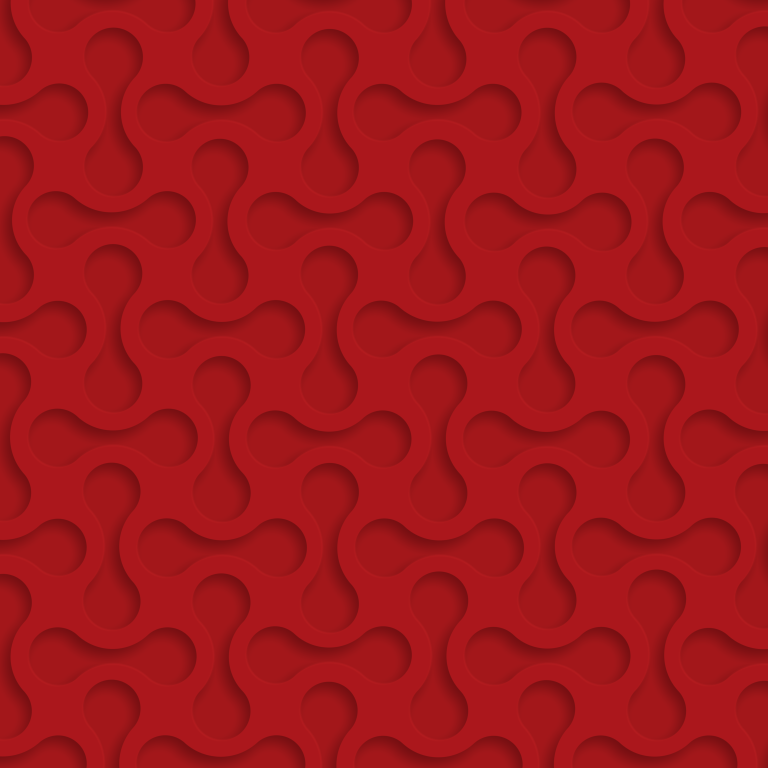
A Shadertoy shader for this pattern:

```glsl
// Red interlocking dumbbell cutouts, alternating across and upright, with soft inset shadows.
#define PITCH 0.1415              // cell size as a share of the canvas height
#define LOBE_OFFSET 0.505         // lobe centre from cell centre, in cells
#define LOBE_RADIUS 0.267
#define NECK_HALF 0.069           // half width of the waist
#define JITTER 0.022              // variation between repeats
#define SHADOW_SHIFT vec2(0.055, 0.062)
#define SHADOW_BLUR 0.115
#define RIM_WIDTH 0.013
#define GROUND_COLOR vec3(0.670, 0.092, 0.108)
#define FLOOR_COLOR vec3(0.641, 0.092, 0.103)
#define SHADOW_COLOR vec3(0.450, 0.056, 0.066)
#define RIM_COLOR vec3(0.725, 0.115, 0.130)

float hash(vec2 p) {
    return fract(sin(dot(p, vec2(127.1, 311.7))) * 43758.5453);
}

// Two round lobes joined by concave arcs tangent to both
float dumbbell(vec2 p, float offset, float radius) {
    p = abs(p);
    float arc = (offset * offset + NECK_HALF * NECK_HALF - radius * radius)
              / (2.0 * (radius - NECK_HALF));
    float arcY = NECK_HALF + arc;
    if (p.x / offset + p.y / arcY < 1.0) return arc - length(p - vec2(0.0, arcY));
    return length(p - vec2(offset, 0.0)) - radius;
}

// Distance to the nearest cutout; odd cells stand upright
float cutouts(vec2 q) {
    vec2 base = floor(q + 0.5);
    float nearest = 1e3;
    for (int y = -1; y <= 1; y++)
    for (int x = -1; x <= 1; x++) {
        vec2 cell = base + vec2(x, y);
        vec3 vary = vec3(hash(cell), hash(cell + 17.3), hash(cell + 41.9)) - 0.5;
        vec2 p = q - cell - vary.xy * JITTER;
        if (mod(cell.x + cell.y, 2.0) > 0.5) p = p.yx;
        float offset = LOBE_OFFSET + vary.z * JITTER;
        float radius = LOBE_RADIUS + vary.x * JITTER * 0.4;
        nearest = min(nearest, dumbbell(p, offset, radius));
    }
    return nearest;
}

void mainImage(out vec4 fragColor, in vec2 fragCoord) {
    vec2 q = (fragCoord - 0.5 * iResolution.xy) / (iResolution.y * PITCH) + 3.5;
    float pixel = 1.0 / (iResolution.y * PITCH);
    float d = cutouts(q);
    float shifted = cutouts(q + SHADOW_SHIFT);

    // Recessed floor, shaded from the upper right
    float shadow = smoothstep(-SHADOW_BLUR, SHADOW_BLUR, shifted);
    vec3 recess = mix(FLOOR_COLOR, SHADOW_COLOR, shadow);
    vec3 color = mix(recess, GROUND_COLOR, smoothstep(-0.7 * pixel, 0.7 * pixel, d));

    // Faint bright rim on the lower left edges
    float facing = clamp((d - shifted) / length(SHADOW_SHIFT), 0.0, 1.0);
    float rim = 1.0 - smoothstep(0.0, RIM_WIDTH + pixel * 0.5, abs(d));
    color = mix(color, RIM_COLOR, 0.6 * rim * facing);

    fragColor = vec4(color, 1.0);
}
```
